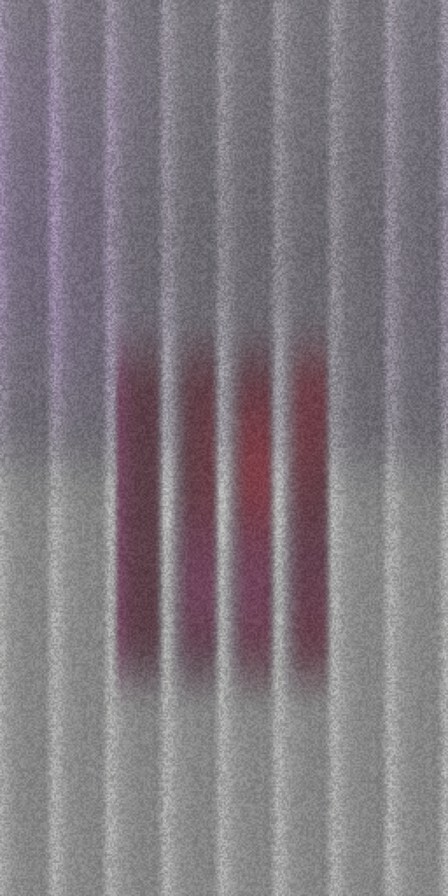
Reproduce this background procedurally as a Shadertoy shader.

```glsl
// Eight soft vertical folds of grainy fabric: violet-grey above, pale grey below,
// with a dark red stain glowing between the central ridges.
// Folds come from fract, drifting tints from layered sines, grain from smoothed cells.

const float FOLDS = 8.0;             // folds across the canvas
const float RIDGE_PHASE = 0.965;     // place of the ridge inside a fold
const float RIDGE_RISE = 0.11;       // width left of the ridge, in folds
const float RIDGE_FALL = 0.17;       // width right of the ridge, in folds
const float HORIZON = 0.480;         // height where the dark upper part ends
const float HORIZON_BLUR = 0.055;
const vec2 STAIN_FOLDS = vec2(1.0, 4.0);   // first and last stained fold
const vec2 STAIN_HEIGHT = vec2(0.255, 0.605);
const vec2 GRAIN_CELLS = vec2(256.0, 512.0);
const float GRAIN = 0.115;
const float RIDGE_GRAIN = 0.07;

const vec3 UPPER_VALLEY = vec3(0.405, 0.400, 0.420);
const vec3 UPPER_RIDGE  = vec3(0.535, 0.525, 0.550);
const vec3 LOWER_VALLEY = vec3(0.505, 0.505, 0.505);
const vec3 LOWER_RIDGE  = vec3(0.650, 0.652, 0.648);
const vec3 VIOLET_TINT  = vec3(0.055, -0.005, 0.100);
const vec3 STAIN_DARK    = vec3(0.355, 0.235, 0.270);
const vec3 STAIN_RED     = vec3(0.500, 0.230, 0.270);
const vec3 STAIN_MAGENTA = vec3(0.465, 0.270, 0.390);

float hash(vec2 p) {
    vec3 q = fract(p.xyx * vec3(0.1031, 0.1030, 0.0973));
    q += dot(q, q.yzx + 33.33);
    return fract((q.x + q.y) * q.z);
}

// Random cells blended smoothly into their neighbours
float cellNoise(vec2 p) {
    vec2 cell = floor(p), f = fract(p);
    f = f * f * (3.0 - 2.0 * f);
    return mix(mix(hash(cell), hash(cell + vec2(1, 0)), f.x),
               mix(hash(cell + vec2(0, 1)), hash(cell + vec2(1, 1)), f.x), f.y);
}

// 1 inside the range, fading by the given blur at both ends
float band(float x, vec2 range, float blur) {
    return smoothstep(range.x - blur, range.x + blur, x)
         * (1.0 - smoothstep(range.y - blur, range.y + blur, x));
}

// Slow drift along a fold, different for each one
float drift(float id, float y, float seed) {
    return 0.5 + 0.3 * sin(y * 11.0 + id * 2.3 + seed)
               + 0.2 * sin(y * 23.0 - id * 1.7 + seed * 2.1);
}

void mainImage(out vec4 fragColor, in vec2 fragCoord) {
    vec2 uv = fragCoord / iResolution.xy;

    // Fold coordinate: t runs from one ridge to the next
    float x = uv.x * FOLDS - RIDGE_PHASE;
    float id = floor(x);
    float t = x - id;
    float ridge = exp(-pow(t / RIDGE_FALL, 2.0)) + exp(-pow((1.0 - t) / RIDGE_RISE, 2.0));
    float slope = 0.42 * (1.0 - smoothstep(0.0, 0.85, t)) * (1.0 - ridge);
    float seam = exp(-pow((t - 0.70) / 0.06, 2.0));
    float light = clamp(ridge + slope + 0.12 * seam, 0.0, 1.0);

    // Dark upper and pale lower cloth
    float centre = band(uv.x, vec2(0.25, 0.74), 0.04);
    float upper = smoothstep(-HORIZON_BLUR, HORIZON_BLUR, uv.y - HORIZON);
    float underStain = centre * smoothstep(0.19, 0.29, uv.y) * (1.0 - ridge);
    upper = max(upper, underStain);
    vec3 cloth = mix(mix(LOWER_VALLEY, LOWER_RIDGE, light),
                     mix(UPPER_VALLEY, UPPER_RIDGE, light), upper);
    cloth += 0.035 * smoothstep(0.70, 1.0, uv.y);
    cloth += 0.06 * ridge * centre * band(uv.y, vec2(0.40, 0.64), 0.06);

    // Violet haze, strongest at the left edge
    float haze = 1.0 - smoothstep(0.12, 0.45, uv.x)
               + 0.35 * smoothstep(0.72, 1.0, uv.x);
    haze *= smoothstep(0.46, 0.66, uv.y) * (1.0 - 0.5 * smoothstep(0.88, 1.0, uv.y));
    cloth += VIOLET_TINT * (0.06 * upper + haze * (0.45 + 0.45 * ridge)
             * (0.6 + 0.5 * drift(id, uv.y, 1.0)));

    // Stain: fills the hollows, sharper at its left border
    float firstFold = 1.0 - step(STAIN_FOLDS.x + 0.5, id);
    float hollow = smoothstep(0.04, mix(0.50, 0.20, firstFold), t)
                 * (1.0 - smoothstep(0.76, 0.98, t));
    float stain = hollow * step(STAIN_FOLDS.x, id) * step(id, STAIN_FOLDS.y)
                * band(uv.y, STAIN_HEIGHT, 0.055);
    float glow = exp(-pow((uv.x - 0.57) / 0.10, 2.0) - pow((uv.y - 0.48) / 0.09, 2.0));
    float redness = clamp(0.55 * drift(id, uv.y, 4.0) * smoothstep(0.3, 0.7, uv.x)
                  + 0.75 * glow, 0.0, 1.0);
    float magenta = band(uv.y, vec2(0.29, 0.40), 0.07) * 0.75 * (1.0 - firstFold)
                  * (1.0 - 0.6 * smoothstep(0.55, 0.68, uv.x))
                  + firstFold * (1.0 - smoothstep(0.1, 0.55, t)) * 0.8;
    vec3 stainColor = mix(STAIN_DARK, STAIN_RED, redness);
    stainColor = mix(stainColor, STAIN_MAGENTA, clamp(magenta, 0.0, 1.0));
    vec3 color = mix(cloth, stainColor, 0.92 * stain);

    // Fine grain with a faint slanted weave, livelier on the ridges
    vec2 g = uv * GRAIN_CELLS - 0.5;
    float fine = cellNoise(g) - 0.5;
    float weave = cellNoise(vec2(g.x + g.y, g.y - g.x) * vec2(0.3, 0.6) + 71.0) - 0.5;
    color += (fine + 0.2 * weave) * (GRAIN + RIDGE_GRAIN * ridge) * (1.0 - 0.2 * stain);

    fragColor = vec4(clamp(color, 0.0, 1.0), 1.0);
}
```
